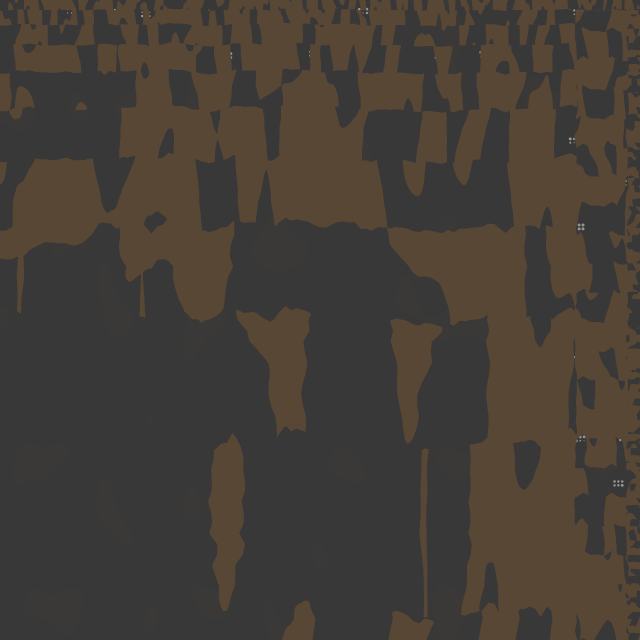
This texture is drawn by a Shadertoy shader. Its source:

```glsl
// Weathered two-tone panel: ragged brown and charcoal blocks hang in rows
// that shrink toward the top and right edges. Each row thresholds its own
// slice of gradient noise; thin drips and pale specks finish the surface.

const vec3 CHARCOAL = vec3(0.22, 0.22, 0.22);
const vec3 BROWN = vec3(0.35, 0.277, 0.21);
const vec3 PALE = vec3(0.58, 0.58, 0.57);
const float ROW_RATE = 3.3;   // rows per e-fold of depth
const float ROW_START = 0.05; // keeps the top rows finite
const int SAMPLES = 4;        // antialiasing grid side

vec2 hash2(vec2 p) {
    p = vec2(dot(p, vec2(127.1, 311.7)), dot(p, vec2(269.5, 183.3)));
    return fract(sin(p) * 43758.5);
}

float cornerSlope(vec2 cell, vec2 offset) {
    float angle = 6.2832 * hash2(cell).x;
    return dot(vec2(cos(angle), sin(angle)), offset);
}

float gradientNoise(vec2 p) {
    vec2 i = floor(p), f = p - i;
    vec2 w = f * f * f * (f * (f * 6.0 - 15.0) + 10.0);
    vec2 e = vec2(0.0, 1.0);
    float low = mix(cornerSlope(i, f), cornerSlope(i + e.yx, f - e.yx), w.x);
    float high = mix(cornerSlope(i + e, f - e), cornerSlope(i + 1.0, f - 1.0), w.x);
    return mix(low, high, w.y);
}

// Straight-sided random wave from -1 to 1, for torn edges
float zigzag(float x, float seed) {
    float i = floor(x);
    float a = hash2(vec2(i, seed)).x, b = hash2(vec2(i + 1.0, seed)).x;
    return mix(a, b, x - i) * 2.0 - 1.0;
}

// Preference for brown: weak overall, strongly negative at lower left
float brownBias(float x, float depth) {
    float lowerLeft = smoothstep(0.25, 0.62, depth) * (1.0 - smoothstep(0.55, 0.72, x));
    float rightBand = smoothstep(0.72, 0.8, x) * (1.0 - smoothstep(0.9, 0.95, x));
    return 0.05 + 0.09 * rightBand * smoothstep(0.15, 0.3, depth) - 0.46 * lowerLeft;
}

// Thin vertical brown streaks, one chance per column and row
float drip(float x, float depth, float row) {
    float column = floor(x * 11.0);
    vec2 h = hash2(vec2(column, row + 40.0));
    float centre = 0.3 + 0.4 * h.y + 0.04 * zigzag(depth * 18.0, column);
    float halfWidth = 0.04 + 0.025 * zigzag(depth * 30.0, column + 9.0);
    float inside = step(abs(fract(x * 11.0) - centre), halfWidth);
    float allowed = step(h.x, 0.55 * (1.0 - depth)) * step(0.36, depth) * step(x, 0.68);
    return inside * allowed;
}

// 1 where the surface is brown, 0 where it is charcoal
float brownMask(vec2 p) {
    float depth = 1.0 - p.y, side = 1.0 - p.x;
    float rowPos = ROW_RATE * log(max(depth, 0.0) + ROW_START);
    rowPos += 0.1 * zigzag(p.x * 38.0, 3.0) + 0.03 * zigzag(p.x * 110.0, 5.0);
    float row = floor(rowPos);
    float rowDepth = exp((row + 0.5) / ROW_RATE) - ROW_START;
    float frequency = 1.0 / (0.010 + 0.23 * max(rowDepth, 0.0));

    // Rows become short and even beside the right edge
    float edge = side + 0.003 * zigzag(depth * 70.0, 7.0);
    if (edge < 0.1 && depth > 0.016) {
        bool fringe = edge < 0.02;
        rowPos = depth * (fringe ? 90.0 : 22.0) + 0.13 * zigzag(p.x * 90.0, 8.0);
        rowPos += fringe ? 300.0 : 100.0;
        row = floor(rowPos);
        frequency = 8.0;
    }

    float across = p.x * frequency - 2.0 * log(max(side, 0.0) + 0.03);
    across += 0.05 * zigzag(depth * 60.0, row) + 19.0 * hash2(vec2(row, 2.0)).x;
    float slice = row * 7.0 + 0.35 + 0.3 * (rowPos - row);
    float block = step(0.0, gradientNoise(vec2(across, slice)) + brownBias(p.x, depth));
    return max(block, drip(p.x, depth, row));
}

// Sparse clusters of tiny pale dots near the top and right
float speckMask(vec2 p) {
    vec2 cell = floor(p * 15.0), h = hash2(cell + 60.0);
    vec2 q = p - (cell + 0.3 + 0.4 * h.yx) / 15.0;
    vec2 nearest = clamp(floor(q / 0.006 + 0.5), vec2(-1.0, 0.0), vec2(1.0));
    float radius = 0.0008 + 0.0016 * hash2(cell + nearest * 0.37).x;
    float dotShape = step(length(q - nearest * 0.006), radius);
    float nearEdge = step(0.9, max(p.y, p.x + 0.06));
    return dotShape * nearEdge * step(0.8, h.x);
}

vec3 surface(vec2 p) {
    float stain = smoothstep(0.3, 0.36, gradientNoise(p * vec2(15.0, 9.0)));
    vec3 dark = mix(CHARCOAL, BROWN, 0.06 * stain);
    dark = mix(dark, PALE, speckMask(p));
    return mix(dark, BROWN, brownMask(p));
}

void mainImage(out vec4 fragColor, in vec2 fragCoord) {
    vec3 total = vec3(0.0);
    for (int j = 0; j < SAMPLES; j++) {
        for (int i = 0; i < SAMPLES; i++) {
            vec2 jitter = (vec2(i, j) + 0.5) / float(SAMPLES) - 0.5;
            total += surface((fragCoord + jitter) / iResolution.xy);
        }
    }
    fragColor = vec4(total / float(SAMPLES * SAMPLES), 1.0);
}
```
